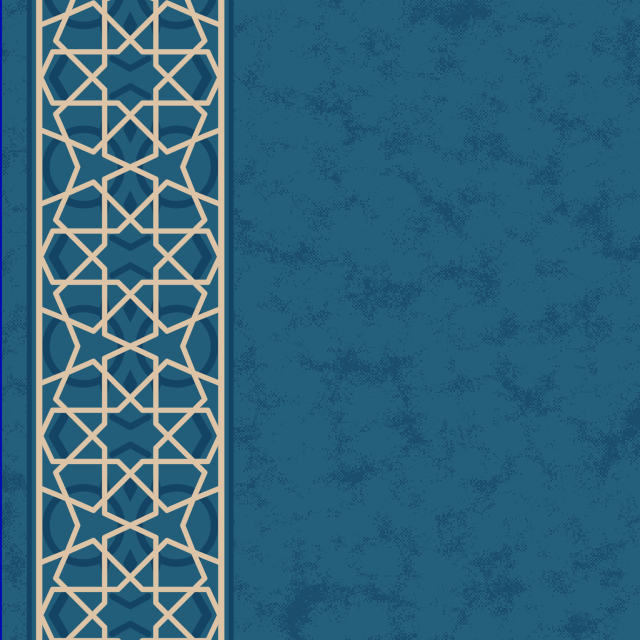
Give the GLSL for this pattern, as a WebGL 1 fragment shader.

```glsl
precision highp float;
// A vertical band of eight-fold star lattice on a mottled teal cloth.
// Each square tile is folded to one octant, where a few segments draw the
// straps; the cloth is layered cellular noise cut by fine woven grain.
uniform vec2 u_resolution;

#define TILE 0.28
#define BAND_X 0.2035
#define STAR_Y 0.599
#define STRAP 0.0148
#define RAIL_X 0.508
#define GROOVE_X 0.563
#define WEAVE 384.0
#define CREAM vec3(0.87, 0.77, 0.65)
#define TEAL vec3(0.135, 0.37, 0.48)
#define NAVY vec3(0.08, 0.265, 0.39)
#define EDGE_BLUE vec3(0.01, 0.04, 0.72)

float hash(vec2 p) {
  vec3 q = fract(vec3(p.xyx) * 0.1031);
  q += dot(q, q.yzx + 33.33);
  return fract((q.x + q.y) * q.z);
}

// Distance to the nearest scattered point
float cellular(vec2 p) {
  vec2 cell = floor(p), f = fract(p);
  float nearest = 2.0;
  for (int j = -1; j <= 1; j++) {
    for (int i = -1; i <= 1; i++) {
      vec2 o = vec2(float(i), float(j));
      vec2 site = vec2(hash(cell + o), hash(cell + o + 71.7));
      nearest = min(nearest, length(o + site - f));
    }
  }
  return nearest;
}

float segment(vec2 p, vec2 a, vec2 b) {
  vec2 pa = p - a, ba = b - a;
  return length(pa - ba * clamp(dot(pa, ba) / dot(ba, ba), 0.0, 1.0));
}

float fill(float d, float px) {
  return 1.0 - smoothstep(-px, px, d);
}

// Straps: star outline, petals and crossing rays in one octant
float lattice(vec2 p) {
  p = abs(p);
  p = vec2(max(p.x, p.y), min(p.x, p.y));
  vec2 tip = vec2(0.211, 0.0), notch = vec2(0.143, 0.068);
  vec2 corner = vec2(0.143), shoulder = vec2(0.433, 0.143);
  vec2 bend = vec2(0.416, 0.205), crossing = vec2(0.352);
  float d = segment(p, tip, notch);
  d = min(d, segment(p, notch, corner));
  d = min(d, segment(p, corner, shoulder));
  d = min(d, segment(p, shoulder, vec2(0.5, 0.0)));
  d = min(d, segment(p, tip, bend));
  d = min(d, segment(p, bend, crossing));
  return min(d, segment(p, crossing, vec2(0.5, 0.293)));
}

// Dark rings, spindles and chevrons beneath the straps
float ornament(vec2 p) {
  p = abs(p);
  float ring = abs(length(p - vec2(0.26, 0.5)) - 0.21) - 0.021;
  float leaf = abs(p.y - 0.29) / 0.08;
  float spindle = p.x - 0.04 * (1.0 - leaf);
  float chevron = segment(p, vec2(0.43, 0.0), vec2(0.37, 0.105)) - 0.025;
  float arch = segment(p, vec2(0.0, 0.05), vec2(0.1, 0.105)) - 0.018;
  float blade = abs(p.x - 0.143) - 0.035 * (1.0 - abs(p.y - 0.31) / 0.13);
  return min(min(min(ring, spindle), min(chevron, arch)), blade);
}

vec3 cloth(vec2 uv) {
  // Layered blotches
  float blotch = 0.0, weight = 0.5, scale = 13.0;
  for (int i = 0; i < 4; i++) {
    blotch += weight * cellular(uv * vec2(scale, scale * 1.25) + 9.3 * float(i));
    weight *= 0.65;
    scale *= 2.1;
  }
  // Threads break the blotches into light and dark stitches
  vec2 stitch = floor(uv * WEAVE);
  float checker = mod(stitch.x + stitch.y, 2.0);
  float grain = hash(stitch) - 0.5;
  float tone = blotch - 0.66 + 0.28 * grain + 0.14 * (checker - 0.5);
  float shade = smoothstep(-0.09, 0.09, tone);
  return mix(vec3(0.14, 0.375, 0.485), vec3(0.10, 0.305, 0.425), shade);
}

void main() {
  vec2 uv = gl_FragCoord.xy / u_resolution.y;
  vec2 p = (uv - vec2(BAND_X, STAR_Y)) / TILE;
  float px = 0.75 / (u_resolution.y * TILE);
  float side = abs(p.x);
  vec2 tile = vec2(p.x, fract(p.y + 0.5) - 0.5);

  // Cloth, plain band and its outer grooves
  vec3 color = mix(cloth(uv), TEAL, fill(side - GROOVE_X, px));
  color = mix(color, NAVY, fill(abs(side - GROOVE_X) - 0.014, px));

  // Patterned band between the rails
  float inside = fill(side - RAIL_X, px);
  color = mix(color, NAVY, inside * fill(ornament(tile), px));
  color = mix(color, CREAM, inside * fill(lattice(tile) - STRAP, px));
  color = mix(color, CREAM, fill(abs(side - RAIL_X) - 0.0175, px));

  // Thin blue margin at the left
  color = mix(color, EDGE_BLUE, fill(uv.x - 0.003, px * TILE));
  gl_FragColor = vec4(color, 1.0);
}
```
